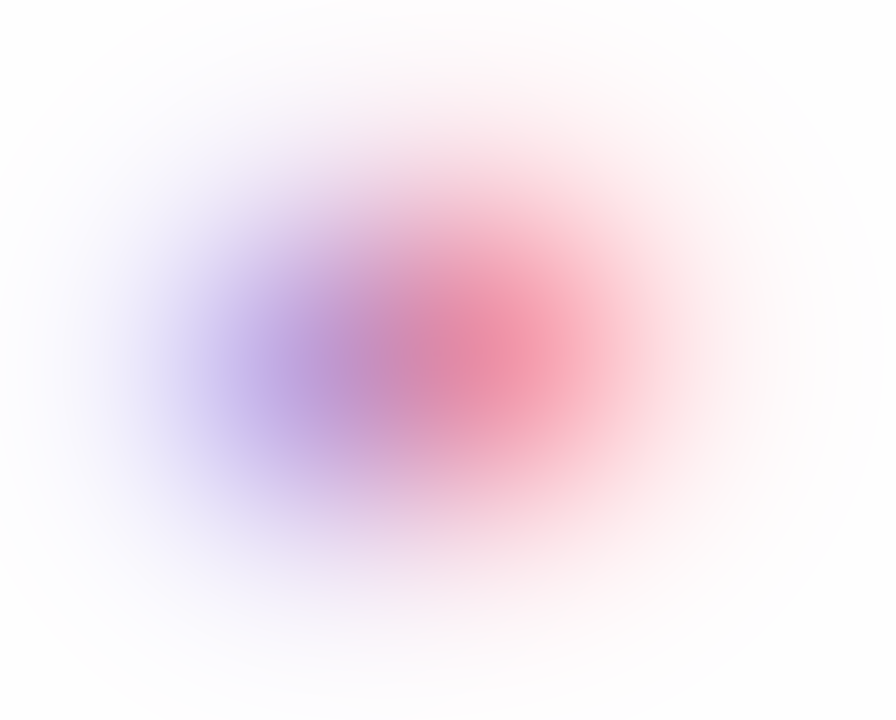
This background is drawn by a Shadertoy shader. Its source:

```glsl
#define PAPER         vec3(0.997, 0.996, 0.997)
#define INDIGO_INK    vec3(0.250, 0.265, 0.020)
#define INDIGO_CENTER vec2(0.349, 0.487)
#define INDIGO_SPREAD vec2(0.1276, 0.168)
#define ROSE_INK      vec3(0.000, 0.390, 0.345)
#define ROSE_CENTER   vec2(0.536, 0.515)
#define ROSE_SPREAD   vec2(0.138, 0.168)

// Soft elliptical glow: 1 at its center, fading as a Gaussian
float glow(vec2 point, vec2 center, vec2 spread) {
    vec2 offset = (point - center) / spread;
    return exp(-0.5 * dot(offset, offset));
}

// Light left after passing through a translucent glow of ink
vec3 tint(vec3 ink, float amount) {
    return 1.0 - ink * amount;
}

void mainImage(out vec4 fragColor, in vec2 fragCoord) {
    vec2 uv = fragCoord / iResolution.xy;

    // Two overlapping glows multiply into violet where they meet
    vec3 color = PAPER;
    color *= tint(INDIGO_INK, glow(uv, INDIGO_CENTER, INDIGO_SPREAD));
    color *= tint(ROSE_INK, glow(uv, ROSE_CENTER, ROSE_SPREAD));

    fragColor = vec4(color, 1.0);
}
```
